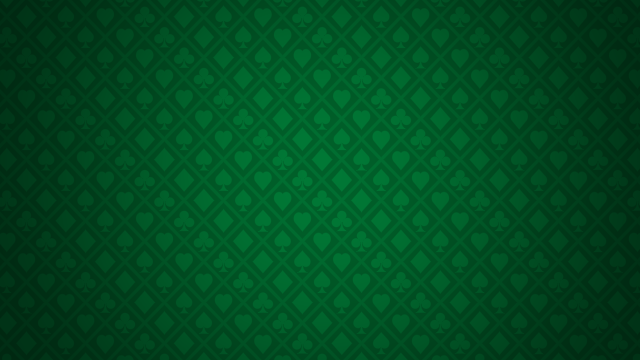
This pattern is drawn by a WebGL 2 fragment shader. Its source:

```glsl
#version 300 es
precision highp float;
// Green card-table felt: a diagonal lattice of card suits under a soft vignette.

uniform vec2 u_resolution;
out vec4 fragColor;

// Lengths are in canvas heights.
const vec2 PITCH = vec2(0.1095, 0.1134);
const vec2 ANCHOR = vec2(0.8947, 0.4433);
const vec2 GLOW_CENTER = vec2(0.895, 0.52);
const float LINE_HALF_WIDTH = 0.0045;
const float SUIT_SIZE = 0.0324;

const vec3 FELT = vec3(0.0, 0.362, 0.157);
const vec3 LINE = vec3(0.0, 0.420, 0.186);
const vec3 SUIT = vec3(0.0, 0.455, 0.202);

float dot2(vec2 v) { return dot(v, v); }

// Heart with its tip at the origin, about 1.1 tall.
float heart(vec2 p) {
  p.x = abs(p.x);
  if (p.x + p.y > 1.0) return length(p - vec2(0.25, 0.75)) - 0.35355;
  float edge = min(dot2(p - vec2(0.0, 1.0)), dot2(p - 0.5 * max(p.x + p.y, 0.0)));
  return sqrt(edge) * sign(p.x - p.y);
}

// Stem that flares towards its foot.
float stem(vec2 p, float top, float foot, float flare) {
  float t = clamp((top - p.y) / (top - foot), 0.0, 1.0);
  float side = abs(p.x) - 0.06 - flare * t * t * t * t;
  return max(side * 0.8, max(p.y - top, foot - p.y));
}

float diamondSuit(vec2 p) {
  return (abs(p.x) / 0.88 + abs(p.y) - 1.0) * 0.66;
}

float heartSuit(vec2 p) {
  return heart(vec2(p.x / 1.24, (p.y + 0.92) / 1.49)) * 1.3;
}

float spadeSuit(vec2 p) {
  float blade = heart(vec2(p.x / 1.16, (0.95 - p.y) / 1.27)) * 1.2;
  return min(blade, stem(p, -0.1, -0.93, 0.36));
}

float clubSuit(vec2 p) {
  float topLeaf = length(p - vec2(0.0, 0.46)) - 0.40;
  float sideLeaf = length(vec2(abs(p.x) - 0.47, p.y + 0.14)) - 0.40;
  float heartwood = length(p - vec2(0.0, 0.06)) - 0.20;
  return min(min(topLeaf, sideLeaf), min(heartwood, stem(p, 0.0, -0.88, 0.38)));
}

float suitDistance(vec2 p, float kind) {
  if (kind < 0.5) return clubSuit(p);
  if (kind < 1.5) return diamondSuit(p);
  if (kind < 2.5) return spadeSuit(p);
  return heartSuit(p);
}

float coverage(float d, float pixel) {
  return 1.0 - smoothstep(-0.75 * pixel, 0.75 * pixel, d);
}

// Brightness falling away from the glow.
float vignette(vec2 p, vec2 center) {
  return mix(1.03, 0.43, smoothstep(0.05, 1.05, length(p - center)));
}

void main() {
  float pixel = 1.0 / u_resolution.y;
  vec2 uv = gl_FragCoord.xy * pixel;

  // Diagonal cells; the suit changes along the rising diagonal only.
  vec2 grid = (uv - ANCHOR) / PITCH;
  vec2 diagonal = vec2(grid.x + grid.y, grid.x - grid.y);
  vec2 cell = floor(diagonal + 0.5);
  vec2 f = diagonal - cell;
  vec2 local = 0.5 * vec2(f.x + f.y, f.x - f.y) * PITCH;

  // Lattice lines along the cell borders.
  float border = (0.5 - max(abs(f.x), abs(f.y))) / length(1.0 / PITCH);
  vec3 color = mix(FELT, LINE, coverage(border - LINE_HALF_WIDTH, pixel));

  // Suit in the middle of each cell.
  float suit = suitDistance(local / SUIT_SIZE, mod(cell.x, 4.0)) * SUIT_SIZE;
  color = mix(color, SUIT, coverage(suit, pixel));

  fragColor = vec4(color * vignette(uv, GLOW_CENTER), 1.0);
}
```
